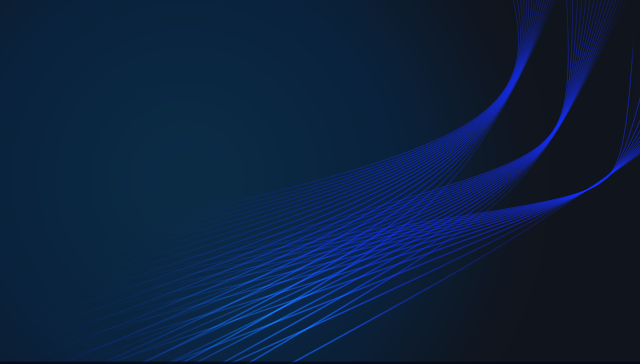
Give the GLSL for this background, as a Shadertoy shader.

```glsl
const vec3 CORE_TEAL = vec3(0.042, 0.168, 0.272);
const vec3 NAVY = vec3(0.037, 0.132, 0.235);
const vec3 NIGHT = vec3(0.063, 0.080, 0.115);
const vec3 DEEP_BLUE = vec3(0.04, 0.18, 0.58);
const vec3 ELECTRIC_BLUE = vec3(0.075, 0.18, 1.0);
const vec3 CYAN_GLINT = vec3(0.01, 0.20, 0.18);

// Hyperbolic bend: x position in .x and slope dx/dy in .y.
// The slope runs from (lean + turn) above the bend to (lean - turn) below.
vec2 bend(float depth, vec2 center, float lean, float turn, float softness) {
    float d = depth - center.y;
    float root = sqrt(d * d + softness * softness);
    return vec2(center.x + lean * d - turn * root, lean - turn * d / root);
}

// Area coverage of a line for a signed distance, filtered over one pixel.
float lineCoverage(float dist, float halfWidth, float pixel) {
    float outer = clamp((dist + halfWidth) / pixel + 0.5, 0.0, 1.0);
    float inner = clamp((dist - halfWidth) / pixel + 0.5, 0.0, 1.0);
    return outer - inner;
}

// Brightness along the ribbon: faint far left, softer at the top.
float strandFade(vec2 p, float t) {
    float left = smoothstep(0.09, 1.45, p.x + 0.65 * t * t);
    float top = mix(0.45, 1.0, smoothstep(0.0, 0.25, p.y));
    float rim = 1.0 - 0.7 * smoothstep(0.75, 1.0, t) * smoothstep(0.9, 1.4, p.x);
    return pow(left, 1.4) * top * rim;
}

// Strands blended between two edge curves, plus a faint haze between them.
float ribbon(vec2 p, vec2 edgeA, vec2 edgeB, int strands, float pixel) {
    float light = 0.0;
    for (int i = 0; i < strands; i++) {
        float t = pow(float(i) / float(strands - 1), 0.85);
        vec2 curve = mix(edgeA, edgeB, t);
        float dist = (p.x - curve.x) / sqrt(1.0 + curve.y * curve.y);
        float halfWidth = mix(0.0011, 0.0021, t * smoothstep(0.3, 0.8, p.y));
        light += lineCoverage(dist, halfWidth, pixel) * strandFade(p, t);
    }
    float across = clamp((p.x - edgeA.x) / max(edgeB.x - edgeA.x, 0.01), 0.0, 1.0);
    float haze = smoothstep(0.0, 0.15, across) * smoothstep(1.0, 0.85, across);
    return light + 0.03 * haze * strandFade(p, across);
}

vec3 backdrop(vec2 p) {
    float r = length(p - vec2(0.513, 0.49));
    vec3 color = mix(CORE_TEAL, NAVY, smoothstep(0.0, 0.65, r));
    return mix(color, NIGHT, smoothstep(0.52, 1.02, r));
}

void mainImage(out vec4 fragColor, in vec2 fragCoord) {
    // Canvas heights as units, y measured downward from the top edge
    float pixel = 1.0 / iResolution.y;
    vec2 p = vec2(fragCoord.x, iResolution.y - fragCoord.y) * pixel;
    vec3 color = backdrop(p);

    // Left ribbon
    vec2 a = bend(p.y, vec2(1.815, 0.400), -2.4, 3.0, 0.217);
    vec2 b = bend(p.y, vec2(1.368, 0.616), -1.2, 0.85, 0.297);
    float light = ribbon(p, a, b, 17, pixel);

    // Middle ribbon
    a = bend(p.y, vec2(1.621, 0.434), -1.9, 2.0, 0.096);
    b = bend(p.y, vec2(1.493, 0.548), -1.1, 0.65, 0.183);
    light += 0.9 * ribbon(p, a, b, 16, pixel);

    // Right ribbon, dissolving near the top corner
    a = bend(p.y, vec2(1.728, 0.537), -3.55, 3.5, 0.046);
    b = bend(p.y, vec2(1.386, 0.685), -1.65, 0.2, 0.137);
    light += 0.9 * ribbon(p, a, b, 13, pixel) * smoothstep(0.08, 0.2, p.y);

    // Strand colour, with glints where strands cross near the bottom
    vec3 strandColor = mix(DEEP_BLUE, ELECTRIC_BLUE, smoothstep(0.2, 1.1, p.x));
    vec2 glintOffset = (p - vec2(0.77, 0.90)) / vec2(0.28, 0.18);
    float glint = exp(-dot(glintOffset, glintOffset));
    color = mix(color, strandColor, 1.0 - exp(-0.85 * light));
    color += CYAN_GLINT * glint * min(light, 1.5);

    // Dark strip along the bottom edge
    float strip = smoothstep(0.991, 0.996, p.y);
    color = mix(color, vec3(0.02, 0.03, 0.08), 0.8 * strip);
    fragColor = vec4(clamp(color, 0.0, 1.0), 1.0);
}
```
